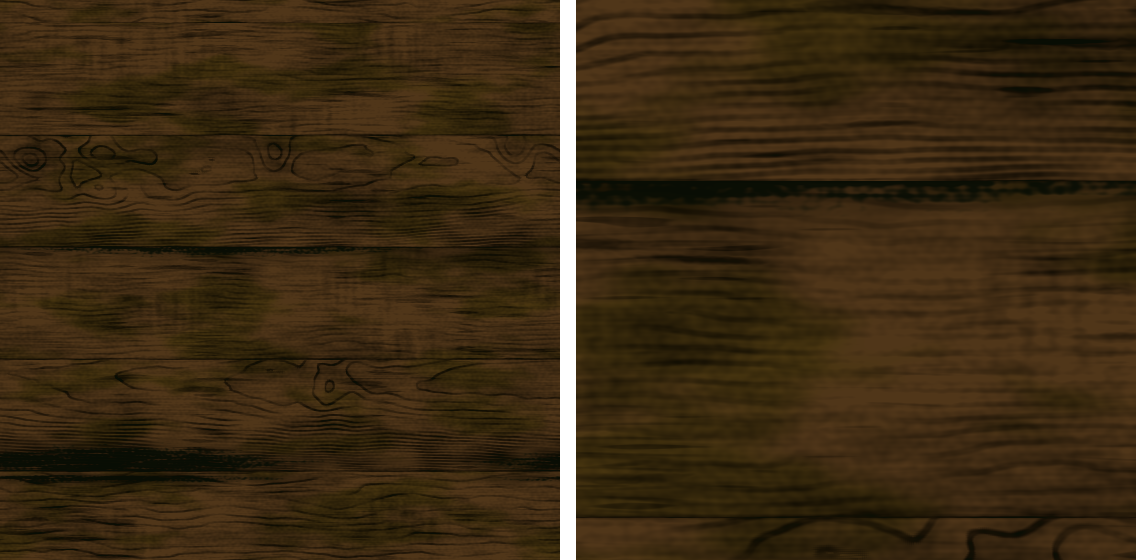
Left: the whole. Right: its middle third, enlarged.
Give the GLSL for this texture, as a Shadertoy shader.

```glsl
// Dark stained wood: five horizontal boards with growth rings, knots and streaks, seamless on all sides.

vec2 gradientAt(vec2 cell) {
    float angle = 6.2832 * fract(sin(dot(cell, vec2(127.1, 311.7))) * 43758.5);
    return vec2(cos(angle), sin(angle));
}

// Gradient noise over x in 0..1; the x frequency is a whole number, so it wraps.
float noise(vec2 p, vec2 freq) {
    p *= freq;
    vec2 i = floor(p), f = p - i;
    vec2 u = f * f * f * (f * (f * 6.0 - 15.0) + 10.0);
    float x0 = mod(i.x, freq.x), x1 = mod(i.x + 1.0, freq.x);
    float a = dot(gradientAt(vec2(x0, i.y)), f);
    float b = dot(gradientAt(vec2(x1, i.y)), f - vec2(1, 0));
    float c = dot(gradientAt(vec2(x0, i.y + 1.0)), f - vec2(0, 1));
    float d = dot(gradientAt(vec2(x1, i.y + 1.0)), f - vec2(1, 1));
    return mix(mix(a, b, u.x), mix(c, d, u.x), u.y);
}

// Gaussian spot that wraps in x; x in canvas widths, y in board heights
float spot(vec2 p, vec2 center, vec2 size) {
    vec2 d = p - center;
    d.x -= round(d.x);
    d /= size;
    return exp(-dot(d, d));
}

void mainImage(out vec4 fragColor, in vec2 fragCoord) {
    vec2 uv = fragCoord / iResolution.xy;

    // Boards are numbered downward; t runs from the top to the bottom of each
    float board = (1.0 - uv.y - 0.041) * 5.0;
    float row = mod(floor(board), 5.0);
    float t = fract(board), x = uv.x;
    vec2 local = vec2(x, t);
    vec2 p = vec2(x, t + row * 7.0);

    // Growth rings: straight, or parabolic arches on boards 1 and 3
    float warp = noise(p, vec2(4, 2)) + 0.5 * noise(p, vec2(9, 5)) + 0.12 * noise(p, vec2(30, 14));
    float rings = (row == 4.0 ? 12.0 : 19.0) * t + 1.7 * warp;
    float ringStrength = row == 4.0 ? 0.75 : 0.4;
    float knots = 0.0;
    if (row == 1.0) {
        for (int k = 0; k < 3; k++) {
            vec2 center = vec2(0.06 + 0.43 * float(k), 0.24 - 0.05 * float(k));
            knots += spot(local, center, vec2(0.03, 0.17));
        }
        float turmoil = spot(local, vec2(0.15, 0.3), vec2(0.17, 0.35));
        rings = 5.0 * x + 26.0 * (t - 0.25) * (t - 0.25) + 1.5 * warp + 2.5 * knots;
        rings += 5.0 * turmoil * noise(p - vec2(0.1 * t, 0), vec2(13, 4));
        ringStrength = 0.75 + 0.4 * turmoil;
    } else if (row == 3.0) {
        float wave = spot(local, vec2(0.58, 0.2), vec2(0.12, 0.4));
        rings = -6.0 * x + 30.0 * (t - 0.2) * (t - 0.2) + 1.3 * warp;
        rings += 2.5 * wave * noise(p, vec2(18, 3));
        ringStrength = 0.95;
    }

    // A crisp ring edge with a soft shade leading up to it
    float phase = fract(rings);
    float slope = max(fwidth(rings) * iResolution.y, 0.001);
    float edgeDistance = min(phase, 1.0 - phase) / slope;
    float crisp = 1.0 - smoothstep(0.0005, max(0.0026, 1.2 / iResolution.y), edgeDistance);
    float ring = (0.7 * crisp + 0.3 * pow(phase, 4.0) * (1.0 - crisp)) * ringStrength;
    ring *= clamp(0.75 + 1.8 * noise(p, vec2(11, 6)), 0.1, 1.3);

    // Fibres, fine broken grain lines, cross ripple and cloudy stain
    float fibre = noise(p, vec2(9, 62)) + 0.8 * noise(p, vec2(24, 30)) + 0.8 * noise(p, vec2(150, 44));
    float grain = 1.0 - smoothstep(0.02, 0.13, abs(noise(p + 0.01 * warp, vec2(5, 22))));
    grain *= smoothstep(-0.1, 0.35, noise(p + 5.7, vec2(9, 5)));
    float figured = row == 1.0 || row == 3.0 ? 0.35 : 1.0;
    float patches = smoothstep(0.0, 0.4, noise(p, vec2(5, 1.7)));
    float ripple = noise(p, vec2(85, 3)) * patches * figured;
    float stain = noise(p, vec2(4, 2.3)) + 0.6 * noise(p, vec2(9, 6)) + 0.5 * noise(p, vec2(24, 13));
    float olive = smoothstep(-0.1, 0.4, noise(p + 3.3, vec2(5, 3)) - 0.6 * stain);

    // Short sharp dark streaks along the grain
    float region = noise(p, vec2(4, 3));
    float streak = noise(p, vec2(7, 19)) + 0.6 * region + 0.15 * fibre;
    streak = smoothstep(0.4, 0.6, streak);
    float dash = smoothstep(0.42, 0.56, noise(p + 1.9, vec2(13, 34)) + 0.4 * region);

    // Dark wedges beside the two lower seams, and thin joints
    float leftHeavy = 0.5 + 0.5 * cos(6.2832 * (x - 0.2));
    float centerHeavy = 0.5 + 0.5 * cos(6.2832 * (x - 0.4));
    float wedge = 0.0;
    if (row == 2.0) wedge = exp(-t * 13.0) * (0.35 + 0.75 * centerHeavy);
    if (row == 3.0) wedge = exp(-pow((t - 0.92) / (0.05 + 0.11 * leftHeavy), 2.0)) * (0.25 + 0.75 * leftHeavy);
    if (row == 4.0) wedge = exp(-pow((t - 0.07) / 0.035, 2.0)) * leftHeavy;
    wedge = clamp(wedge * (1.1 + 0.9 * fibre), 0.0, 1.0);
    float joint = 1.0 - smoothstep(0.002, 0.012, min(t, 1.0 - t));
    joint *= row == 0.0 && t < 0.5 || row == 4.0 && t > 0.5 ? 0.0 : 0.3;

    // Stain colours from deep brown to light brown
    float tone = 0.91 + 0.5 * stain + 0.27 * fibre + 0.35 * ripple - 0.08 * olive;
    tone -= ring + 0.5 * streak + 0.4 * dash + 0.22 * grain * figured;
    tone -= 0.3 * knots + 0.6 * wedge + joint;
    vec3 color = mix(vec3(0.09, 0.06, 0.018), vec3(0.29, 0.195, 0.09), clamp(tone, 0.0, 1.12));
    color *= mix(vec3(1), vec3(0.9, 0.99, 0.62), olive);
    float hollow = max(smoothstep(0.08, -0.35, tone), 0.9 * smoothstep(0.35, 0.9, wedge));
    color = mix(color, vec3(0.03, 0.05, 0.015), hollow);
    fragColor = vec4(color, 1.0);
}
```
